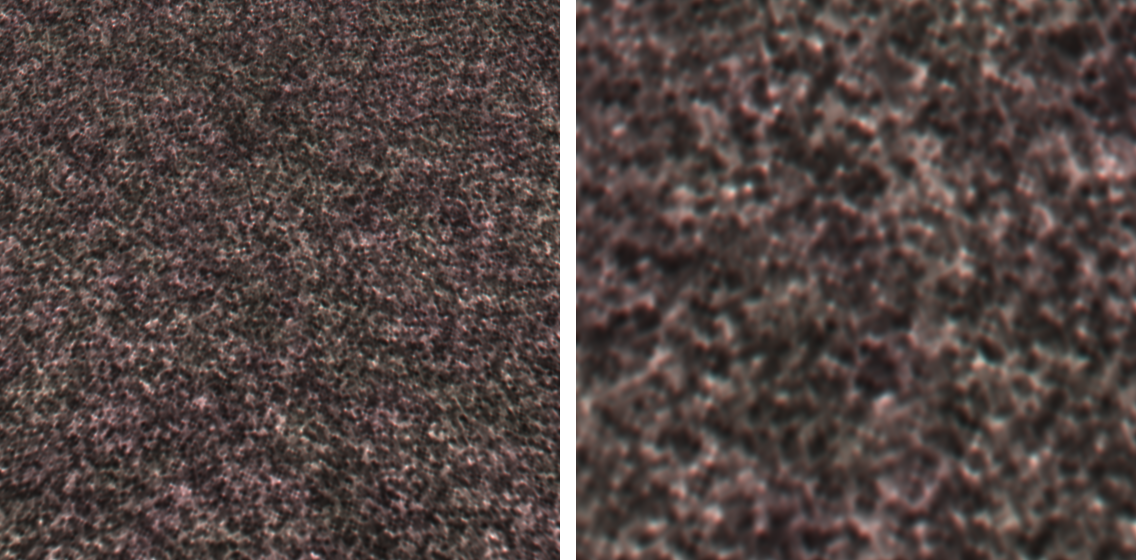
Left: the whole. Right: its middle third, enlarged.
Give the GLSL for this texture, as a Shadertoy shader.

```glsl
#define NEAR_DENSITY 88.0
#define FAR_DENSITY 158.0
#define NEAR_CONTRAST 2.15
#define FAR_CONTRAST 1.8
#define FRINGE vec2(0.0004, 0.0013)
#define TINT_AMOUNT 0.07
#define PILE_COLOR vec3(0.296, 0.246, 0.237)

float hash(vec2 p) {
    return fract(sin(dot(p, vec2(127.1, 311.7))) * 43758.5453);
}

// Smooth value noise, centred on zero
float noise(vec2 p) {
    vec2 cell = floor(p);
    vec2 f = fract(p);
    f = f * f * (3.0 - 2.0 * f);
    float low = mix(hash(cell), hash(cell + vec2(1.0, 0.0)), f.x);
    float high = mix(hash(cell + vec2(0.0, 1.0)), hash(cell + vec2(1.0, 1.0)), f.x);
    return mix(low, high, f.y) - 0.5;
}

vec2 rotate(vec2 p, float angle) {
    float c = cos(angle), s = sin(angle);
    return vec2(c * p.x - s * p.y, s * p.x + c * p.y);
}

// Ground coordinates: grains shrink toward the top
vec2 recede(vec2 uv) {
    float slope = FAR_DENSITY - NEAR_DENSITY;
    float density = NEAR_DENSITY + slope * uv.y;
    float depth = (NEAR_DENSITY + 0.5 * slope * uv.y) * uv.y;
    return vec2((uv.x - 0.5) * density, depth);
}

// Tufts, fine fibres and wide, flat clumps
float pile(vec2 uv) {
    vec2 p = recede(uv);
    float tufts = noise(rotate(p, 0.6) + 17.3);
    float fibres = noise(rotate(p * vec2(1.75, 1.55), -0.4) + 53.1);
    float clumps = noise(rotate(p * vec2(0.22, 0.42), 0.12) + 91.7);
    float patches = noise(p * vec2(0.05, 0.1) + 37.9);
    return 0.66 * tufts + 0.4 * fibres + 0.26 * clumps + 0.1 * patches;
}

void mainImage(out vec4 fragColor, in vec2 fragCoord) {
    vec2 uv = fragCoord / iResolution.y;

    // Lens fringe: red is displaced from green and blue
    vec3 height = vec3(pile(uv + FRINGE), pile(uv), pile(uv - 0.2 * FRINGE));
    float contrast = mix(NEAR_CONTRAST, FAR_CONTRAST, uv.y);
    vec3 color = PILE_COLOR * exp(contrast * height);

    // Faint drift between rosy and olive yarn
    float tint = noise(rotate(recede(uv) * 0.16, 0.5) + 71.3);
    color *= 1.0 + TINT_AMOUNT * tint * vec3(0.6, -1.0, 0.7);

    fragColor = vec4(clamp(color, 0.0, 1.0), 1.0);
}
```
